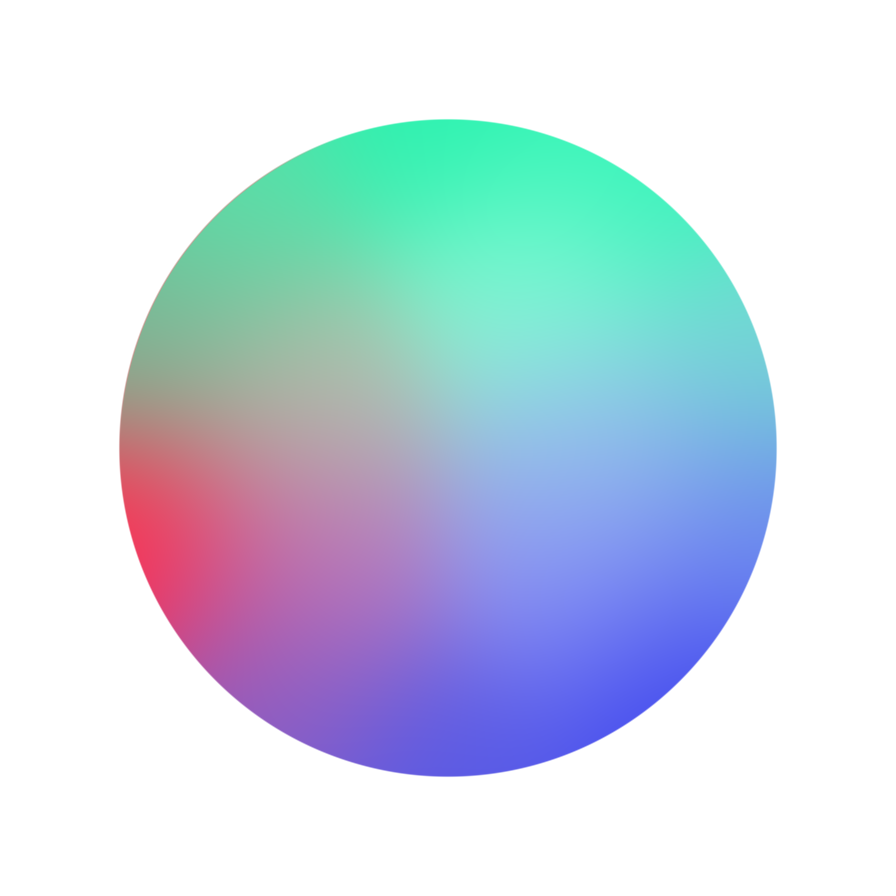
This background is drawn by a three.js fragment shader. Its source:

```glsl
// A disc on white, filled with a soft mesh gradient of mint, coral and indigo.
// Colour stops in polar form are blended by normalised Gaussian weights,
// so hues stay vivid at the rim and turn pale in the middle.

#define DISC_CENTER vec2(0.5, 0.5)
#define DISC_RADIUS 0.3668
#define EDGE_SOFTNESS 0.0012
#define STOP_FALLOFF 6.5
#define FRINGE_WIDTH 0.002
#define FRINGE_STRENGTH 0.6
#define FRINGE_COLOR vec3(0.95, 0.45, 0.48)
#define PAPER vec3(1.0)

varying vec2 vUv;

vec2 polar(float degreesCcw, float radius) {
  float a = radians(degreesCcw);
  return radius * vec2(cos(a), sin(a));
}

// One colour stop: weighted colour in rgb, weight in a.
vec4 colorStop(vec2 p, float angle, float radius, vec3 color) {
  vec2 d = p - polar(angle, radius);
  return vec4(color, 1.0) * exp(-STOP_FALLOFF * dot(d, d));
}

vec3 meshGradient(vec2 p) {
  vec4 sum = vec4(0.0);

  // Rim, counterclockwise from the right
  sum += colorStop(p,  17.0, 1.00, vec3(0.46, 0.85, 0.83));
  sum += colorStop(p,  54.0, 1.05, vec3(0.20, 0.96, 0.72));
  sum += colorStop(p,  90.0, 1.00, vec3(0.15, 0.95, 0.68));
  sum += colorStop(p, 131.0, 1.00, vec3(0.34, 0.88, 0.66));
  sum += colorStop(p, 160.0, 1.01, vec3(0.48, 0.70, 0.57));
  sum += colorStop(p, 197.5, 1.00, vec3(1.03, 0.15, 0.27));
  sum += colorStop(p, 235.5, 0.97, vec3(0.53, 0.36, 0.77));
  sum += colorStop(p, 270.0, 1.00, vec3(0.34, 0.35, 0.90));
  sum += colorStop(p, 313.0, 1.03, vec3(0.23, 0.26, 0.93));
  sum += colorStop(p, 345.5, 0.99, vec3(0.42, 0.53, 0.94));

  // Pale interior
  sum += colorStop(p,  64.0, 0.55, vec3(0.53, 0.98, 0.84));
  sum += colorStop(p, 160.0, 0.45, vec3(0.71, 0.74, 0.66));
  sum += colorStop(p, 221.0, 0.53, vec3(0.74, 0.46, 0.73));
  sum += colorStop(p, 315.0, 0.56, vec3(0.54, 0.56, 0.97));
  sum += colorStop(p, 357.0, 0.42, vec3(0.60, 0.77, 0.92));

  return sum.rgb / sum.a;
}

void main() {
  vec2 offset = vUv - DISC_CENTER;
  float edge = length(offset) - DISC_RADIUS;
  vec2 p = offset / DISC_RADIUS;
  vec3 color = meshGradient(p);

  // Hairline warm fringe along the upper left rim
  float side = smoothstep(0.80, 0.97, dot(normalize(p + 1e-5), polar(145.0, 1.0)));
  float rim = smoothstep(-FRINGE_WIDTH, 0.0, edge);
  color = mix(color, FRINGE_COLOR, FRINGE_STRENGTH * side * rim);

  // Disc over the paper
  float inside = 1.0 - smoothstep(-EDGE_SOFTNESS, EDGE_SOFTNESS, edge);
  gl_FragColor = vec4(mix(PAPER, clamp(color, 0.0, 1.0), inside), 1.0);
}
```
